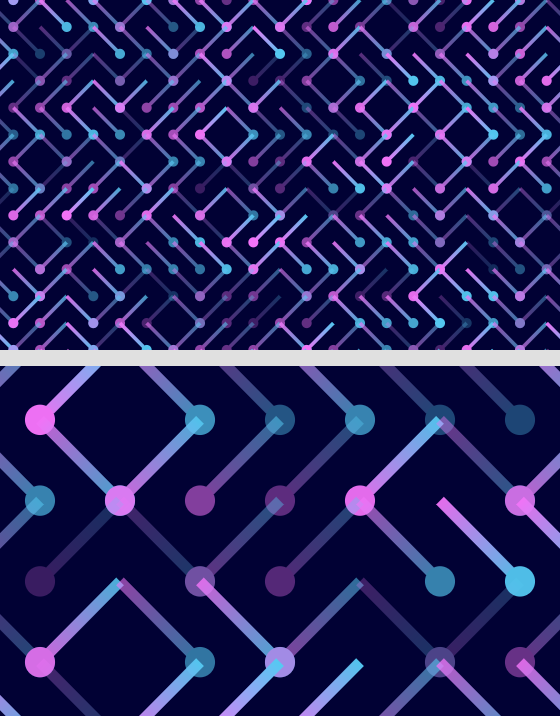
Top, the full canvas; bottom, a detail of the centre.
Give the GLSL for this pattern, as a WebGL 2 fragment shader.

```glsl
#version 300 es
precision highp float;

uniform vec2 u_resolution;
out vec4 fragColor;

#define GRID vec2(21.0, 13.0)
#define HALF_WIDTH 0.068
#define DOT_RADIUS 0.188
#define MIN_OPACITY 0.2
#define MAX_OPACITY 1.0
#define SEED 17.0
#define NAVY vec3(0.005, 0.005, 0.205)
#define PINK vec3(0.95, 0.45, 0.97)
#define CYAN vec3(0.33, 0.79, 0.95)

// Two random values per cell
vec2 hash22(vec2 p) {
    vec3 v = fract(vec3(p.xyx) * vec3(0.1031, 0.1030, 0.0973));
    v += dot(v, v.yzx + 33.33);
    return fract((v.xx + v.yz) * v.zy);
}

float coverage(float dist, float pixel) {
    return clamp(0.5 - dist / pixel, 0.0, 1.0);
}

// Diagonal with a dot at its lower end; q runs 0..1 across the cell
vec4 strokeLayer(vec2 q, vec2 cell, float pixel) {
    vec2 rnd = hash22(mod(cell, GRID) + SEED);
    bool rising = rnd.x < 0.5;
    vec2 m = rising ? q : vec2(1.0 - q.x, q.y);

    // Butt-ended line from (0,0) to (1,1)
    float along = 0.5 * (m.x + m.y);
    float side = abs(m.x - m.y) * 0.70711 - HALF_WIDTH;
    float ends = (abs(along - 0.5) - 0.5) * 1.41421;
    float line = coverage(max(side, ends), pixel);
    float disc = coverage(length(m) - DOT_RADIUS, pixel);

    // Pink on the left, cyan on the right
    float blend = clamp(rising ? along : 1.0 - along, 0.0, 1.0);
    vec3 lineColor = mix(PINK, CYAN, blend);
    vec3 dotColor = rising ? PINK : CYAN;
    float opacity = mix(MIN_OPACITY, MAX_OPACITY, rnd.y);
    return vec4(mix(lineColor, dotColor, disc), max(line, disc) * opacity);
}

void main() {
    vec2 uv = gl_FragCoord.xy / u_resolution;
    vec2 p = uv * GRID + vec2(0.5, 0.0);
    vec2 base = floor(p);
    float pixel = GRID.y / u_resolution.y;

    // Neighbouring cells overlap, painted from the top row down
    vec3 color = NAVY;
    for (int row = 1; row >= -1; row--) {
        for (int col = -1; col <= 1; col++) {
            vec2 cell = base + vec2(col, row);
            vec4 layer = strokeLayer(p - cell, cell, pixel);
            color = mix(color, layer.rgb, layer.a);
        }
    }
    fragColor = vec4(color, 1.0);
}
```
